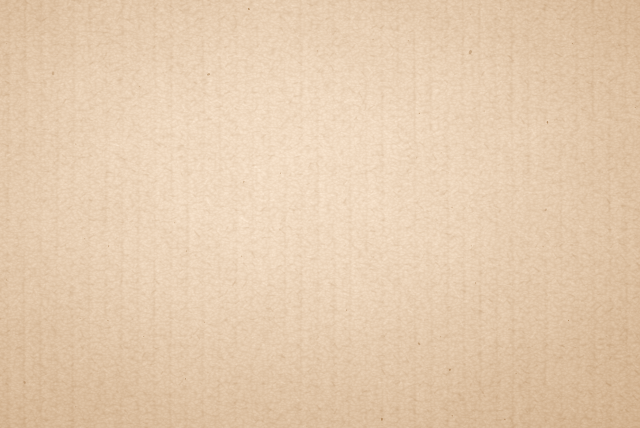
Write a WebGL 1 fragment shader that draws this texture.

```glsl
precision highp float;
// Pale corrugated cardboard: faint vertical ribs, pulp grain, fibres and specks.
uniform vec2 u_resolution;

#define SHADE_COLOR vec3(0.80, 0.67, 0.53)
#define LIGHT_COLOR vec3(0.95, 0.865, 0.77)
#define SPECK_COLOR vec3(0.62, 0.44, 0.25)
#define GLOW_CENTER vec2(0.45, 0.60)
#define GLOW_TONE 0.95
#define EDGE_FALL 1.28
#define RIB_WIDTH 0.038
#define RIB_DEPTH 0.11
#define GRAIN 0.46
#define FIBRE 0.34
#define SPECK_SHARE 0.17

float hash(vec2 p) {
  vec3 q = fract(vec3(p.xyx) * 0.1031);
  q += dot(q, q.yzx + 33.33);
  return fract((q.x + q.y) * q.z);
}

vec2 hash2(vec2 p) {
  return vec2(hash(p + 17.3), hash(p + 71.9));
}

// Distance to the nearest scattered point, centred near zero
float cellular(vec2 p) {
  vec2 cell = floor(p);
  float nearest = 4.0;
  for (int y = -1; y <= 1; y++) {
    for (int x = -1; x <= 1; x++) {
      vec2 c = cell + vec2(float(x), float(y));
      vec2 d = c + hash2(c) - p;
      nearest = min(nearest, dot(d, d));
    }
  }
  return sqrt(nearest) - 0.46;
}

// Broad uneven patches from layered sines
float mottle(vec2 p) {
  float sum = 0.0;
  float gain = 0.5;
  for (int i = 0; i < 4; i++) {
    sum += gain * sin(p.x + 1.3 * sin(p.y)) * sin(p.y * 1.2 + 0.9 * sin(p.x));
    p = mat2(1.5, 1.1, -1.1, 1.5) * p + 2.7;
    gain *= 0.65;
  }
  return sum;
}

float segmentDistance(vec2 p, vec2 halfLine) {
  float t = clamp(dot(p, halfLine) / dot(halfLine, halfLine), -1.0, 1.0);
  return length(p - halfLine * t);
}

// Thin strokes, mostly lying sideways; light or dark by sign
float fibres(vec2 p, float density, float pixel) {
  vec2 cell = floor(p * density);
  vec2 local = fract(p * density) - mix(vec2(0.35), vec2(0.65), hash2(cell));
  float angle = (hash(cell + 5.1) - 0.5) * 2.2;
  float reach = mix(0.08, 0.30, hash(cell + 9.4));
  float d = segmentDistance(local, reach * vec2(cos(angle), sin(angle))) / density;
  float stroke = 1.0 - smoothstep(0.0, 0.001 + pixel, d);
  return stroke * (hash(cell + 3.7) - 0.6);
}

// Sparse bark flecks, few of them large
float specks(vec2 p, float density, float pixel) {
  vec2 cell = floor(p * density);
  vec2 local = (fract(p * density) - mix(vec2(0.2), vec2(0.8), hash2(cell))) / density;
  float size = mix(0.0007, 0.0034, pow(hash(cell + 2.2), 7.0));
  float angle = hash(cell + 6.6) * 3.14;
  float d = segmentDistance(local, size * 0.6 * vec2(cos(angle), sin(angle)));
  float fleck = 1.0 - smoothstep(size - 0.5 * pixel, size + 0.7 * pixel, d);
  float present = step(hash(cell + 8.8), SPECK_SHARE);
  return fleck * present * mix(0.25, 0.7, hash(cell + 4.4));
}

// Narrow groove with a softer raised side, uneven along its length
float ribs(vec2 p) {
  float x = p.x / RIB_WIDTH + 0.04 * sin(p.y * 5.0 + p.x * 3.0);
  float id = floor(x);
  float across = fract(x) - 0.5;
  float groove = exp(-across * across * 130.0);
  float swell = 0.22 * cos(6.2832 * (across - 0.3));
  float wear = 0.7 + 0.3 * sin(p.y * 9.0 + hash(vec2(id, 1.0)) * 40.0);
  float strength = mix(0.6, 1.1, hash(vec2(id, 7.0)));
  return (swell - groove + 0.16) * wear * strength;
}

void main() {
  vec2 uv = gl_FragCoord.xy / u_resolution;
  vec2 p = gl_FragCoord.xy / u_resolution.y;
  float pixel = 1.0 / u_resolution.y;

  // Soft light falling off to the corners
  vec2 away = uv - GLOW_CENTER;
  float tone = GLOW_TONE - EDGE_FALL * (1.0 - exp(-1.7 * dot(away, away)));

  // Pulp surface
  vec2 warped = p + 0.004 * vec2(mottle(p * 61.0), mottle(p.yx * 53.0 + 9.0));
  float grain = 0.65 * cellular(warped * vec2(125.0, 175.0))
              + 0.42 * cellular(warped * vec2(55.0, 92.0) + 31.0);
  tone -= GRAIN * grain;
  tone += 0.05 * mottle(p * 14.0) + RIB_DEPTH * ribs(p);
  tone += FIBRE * (fibres(p, 34.0, pixel) + fibres(p + 7.31, 47.0, pixel));

  vec3 color = mix(SHADE_COLOR, LIGHT_COLOR, tone);
  color = mix(color, SPECK_COLOR, specks(p, 13.0, pixel));
  gl_FragColor = vec4(clamp(color, 0.0, 1.0), 1.0);
}
```
